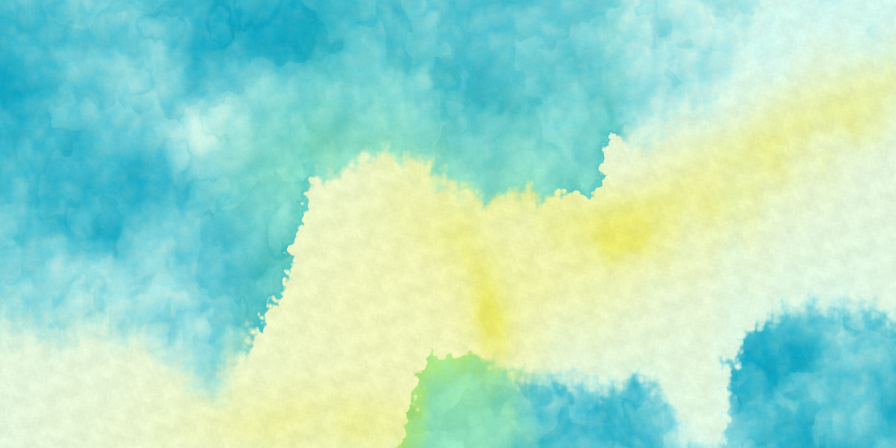
Write a Shadertoy shader that draws this background.

```glsl
const vec3 PAPER = vec3(0.89, 0.965, 0.87);
const vec3 CREAM = vec3(0.94, 0.96, 0.74);
const vec3 GOLD = vec3(0.91, 0.91, 0.37);
const vec3 PALE_CYAN = vec3(0.83, 0.97, 0.93);
const vec3 DEEP_TEAL = vec3(0.06, 0.65, 0.76);
const vec3 SEA_GREEN = vec3(0.55, 0.88, 0.74);
const vec3 LEAF = vec3(0.66, 0.88, 0.45);
const float CRISP_EDGE = 0.006;
const float CRINKLE = 0.030;
const float GRAIN = 0.022;

vec2 hash2(vec2 p) {
    p = vec2(dot(p, vec2(127.1, 311.7)), dot(p, vec2(269.5, 183.3)));
    return fract(sin(p) * 43758.5);
}

// Distance to the nearest scattered point, centred on zero
float cellular(vec2 p) {
    float nearest = 4.0;
    for (int k = 0; k < 9; k++) {
        vec2 c = floor(p) + vec2(k % 3 - 1, k / 3 - 1);
        nearest = min(nearest, distance(c + hash2(c), p));
    }
    return nearest - 0.45;
}

float layeredSines(vec2 p) {
    float sum = 0.0, amp = 0.5;
    for (int i = 0; i < 6; i++) {
        p = mat2(1.36, 1.02, -1.02, 1.36) * p + 1.7;
        sum += amp * sin(p.x + 1.4 * sin(p.y + sum));
        amp *= 0.68;
    }
    return sum;
}

float glow(vec2 p, float cx, float cy, float rx, float ry, float angle) {
    vec2 q = p - vec2(cx, cy);
    float c = cos(angle), s = sin(angle);
    q = vec2(c * q.x + s * q.y, c * q.y - s * q.x) / vec2(rx, ry);
    return exp(-dot(q, q));
}

float rise(float a, float b, float x) { return smoothstep(a, b, x); }
float band(float a, float b, float c, float d, float x) {
    return rise(a, b, x) * (1.0 - rise(c, d, x));
}
vec3 pigment(float density) { return mix(PALE_CYAN, DEEP_TEAL, clamp(density, 0.0, 1.0)); }

// Lower rim of the upper wash (x) and upper rim of the lower wash (y)
vec2 rims(float x) {
    float upper = 0.27 - 0.13 * rise(0.30, 0.47, x) + 0.21 * rise(0.47, 0.65, x)
        + 0.27 * rise(0.62, 0.71, x) + 0.03 * band(0.72, 0.86, 0.88, 0.98, x)
        - 0.05 * rise(0.90, 1.05, x) + 0.13 * rise(1.32, 1.38, x) + 0.20 * rise(1.37, 1.95, x);
    float lower = -0.10 + 0.31 * rise(0.86, 0.97, x) - 0.06 * rise(1.05, 1.17, x)
        - 0.13 * rise(1.42, 1.58, x) + 0.24 * rise(1.58, 1.68, x) + 0.05 * rise(1.66, 1.80, x);
    return vec2(upper, lower);
}

void mainImage(out vec4 fragColor, in vec2 fragCoord) {
    vec2 p = fragCoord / iResolution.y;
    p.x *= 2.0 * iResolution.y / iResolution.x;
    float x = p.x, pixel = 1.0 / iResolution.y;
    float cloud = layeredSines(p * 3.0), mottle = layeredSines(p * 9.0 + 4.0);
    float feather = layeredSines(p * vec2(16.0, 6.0)), granules = layeredSines(p * 45.0);
    float scallop = cellular(p * 36.0) + 0.5 * cellular(p * 80.0);
    vec2 w = p + 0.02 * vec2(cloud, mottle);

    // Blossoms, dried rings and backruns in the wet pigment
    float cells = cellular(w * 7.0 + 0.15 * feather);
    float ring = exp(-pow((cells + 0.18) / 0.04, 2.0)) * rise(-0.2, 0.6, cloud);
    float backrun = rise(-0.06, 0.06, layeredSines(w * 5.0 + 8.0)) - 0.5;
    float stain = 0.11 * mottle + 0.18 * cells + 0.10 * ring + 0.10 * backrun
        + 0.18 * cellular(w * 20.0 + 0.3 * feather) + 0.075 * granules;

    // Paper and yellow pigment
    float warm = glow(w, 0.88, 0.32, 0.46, 0.42, 0.0) + 0.7 * glow(w, 1.45, 0.48, 0.40, 0.16, 0.45)
        + 0.4 * glow(w, 0.45, 0.03, 0.35, 0.12, 0.0);
    vec3 color = mix(PAPER, CREAM, clamp(warm, 0.0, 1.0));
    float gold = 0.50 * glow(w, 1.40, 0.50, 0.14, 0.06, 0.1)
        + 0.50 * glow(w, 1.72, 0.66, 0.38, 0.09, 0.56) + 0.32 * glow(w, 0.99, 0.50, 0.26, 0.09, -1.05)
        + 0.55 * glow(w, 1.08, 0.30, 0.04, 0.10, 0.15) + 0.38 * glow(w, 0.76, 0.05, 0.24, 0.08, 0.0)
        + 0.35 * glow(w, 1.17, 0.57, 0.14, 0.06, 0.0) + 0.12 * glow(w, 1.2, 0.4, 0.3, 0.2, 0.0);
    color = mix(color, GOLD, clamp(gold * (1.0 + 0.35 * mottle), 0.0, 0.85));

    // Signed distances to both rims
    float rx = x + 0.010 * mottle;
    vec2 rim = rims(rx), slope = (rims(rx + 0.01) - rims(rx - 0.01)) / 0.02;
    vec2 d = (p.y - rim) * vec2(1.0, -1.0) * inversesqrt(1.0 + slope * slope);

    // Upper blue wash
    float crisp = band(0.50, 0.58, 0.68, 0.74, x) + band(1.18, 1.28, 1.37, 1.41, x);
    float middle = band(0.66, 0.71, 1.36, 1.46, x);
    float edge = d.x + CRINKLE * scallop + mix(0.026, 0.008, crisp) * feather;
    float width = mix(mix(0.075, 0.025, middle), CRISP_EDGE, crisp);
    float cover = rise(-1.0, 1.0, edge / max(width, pixel));
    float inside = max(p.y - rim.x + 0.03 * feather, 0.0);
    float density = 0.56 + 0.30 * glow(w, 0.66, 0.95, 0.24, 0.13, -0.3)
        + 0.30 * glow(w, 0.28, 0.58, 0.20, 0.12, -0.4) + 0.28 * glow(w, 0.0, 0.74, 0.13, 0.30, 0.0)
        + 0.14 * glow(w, 1.08, 0.76, 0.26, 0.13, 0.0) - 0.50 * glow(w, 0.47, 0.69, 0.08, 0.07, 0.0)
        - 0.22 * glow(w, 0.34, 0.82, 0.18, 0.08, -0.3) - 0.25 * glow(w, 0.20, 0.36, 0.24, 0.09, 0.0)
        - 0.40 * rise(1.25, 1.80, x + 0.3 * (p.y - 0.8))
        - 0.25 * exp(-inside / 0.10) * (1.0 - crisp) + 0.05 * cloud + stain;
    float green = exp(-inside / 0.15) * band(0.38, 0.75, 1.32, 1.45, x)
        + 0.6 * glow(w, 0.62, 0.62, 0.13, 0.16, 0.0);
    vec3 wash = mix(pigment(density), SEA_GREEN - 0.35 * stain, min(0.85 * green, 0.8));
    wash = mix(wash, DEEP_TEAL, 0.45 * crisp * exp(-abs(edge) / 0.016));
    color = mix(color, wash, cover);

    // Lower green and blue wash
    crisp = band(0.83, 0.87, 1.05, 1.12, x) + 0.7 * band(1.58, 1.63, 1.68, 1.76, x);
    edge = d.y + CRINKLE * scallop + mix(0.024, 0.010, crisp) * feather;
    color = mix(color, PALE_CYAN, 0.5 * exp(-abs(edge) / 0.08) * rise(1.08, 1.35, x));
    cover = rise(-1.0, 1.0, edge / max(mix(0.03, CRISP_EDGE, crisp), pixel));
    density = 0.57 + 0.28 * glow(w, 1.30, 0.07, 0.16, 0.09, 0.0)
        + 0.30 * glow(w, 1.72, 0.17, 0.13, 0.13, 0.0) + 0.20 * glow(w, 1.95, 0.10, 0.12, 0.12, 0.0)
        - 0.30 * glow(w, 1.56, 0.04, 0.07, 0.12, 0.0)
        - 0.30 * exp(-max(edge, 0.0) / 0.06) * (1.0 - crisp) + 1.2 * stain;
    vec3 leafWash = mix(SEA_GREEN, LEAF, exp(-max(edge, 0.0) / 0.055)) - 0.3 * stain;
    wash = mix(leafWash, pigment(density), rise(1.05, 1.27, x + 0.04 * mottle));
    color = mix(color, wash, cover);

    // Paper grain
    color += GRAIN * (granules + cellular(p * 150.0));
    fragColor = vec4(clamp(color, 0.0, 1.0), 1.0);
}
```
